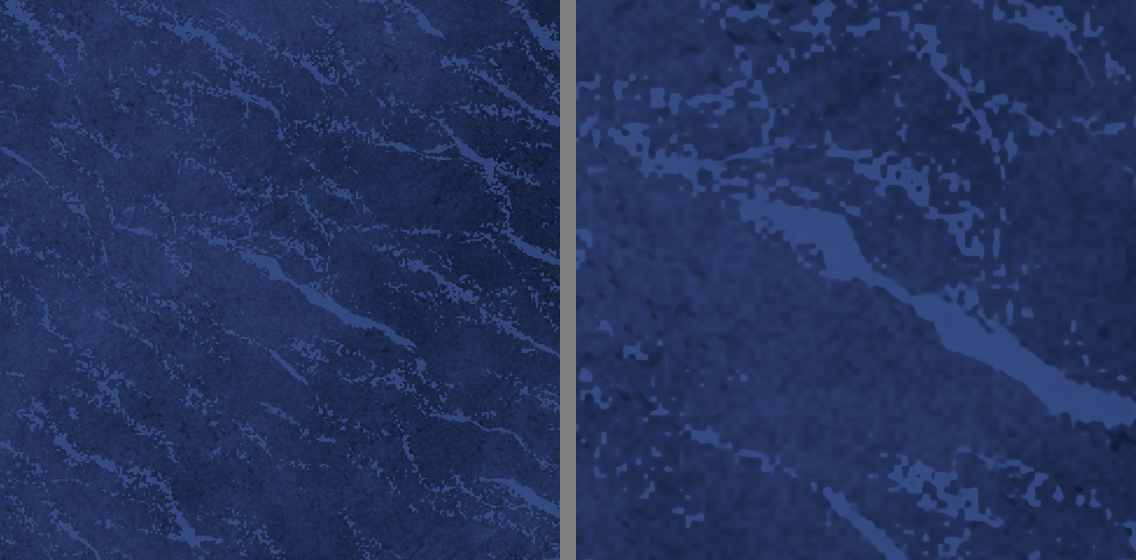
Left, the full canvas; right, a detail of the centre.
Write a three.js fragment shader that draws this texture.

```glsl
// Dark blue marble with ragged, arching diagonal veins and a fine mottled grain.
varying vec2 vUv;

const vec3 DEEP_BLUE = vec3(0.076, 0.126, 0.242);
const vec3 SOFT_BLUE = vec3(0.160, 0.222, 0.408);
const vec3 VEIN_BLUE = vec3(0.205, 0.292, 0.515);
const vec2 VEIN_CELL = vec2(0.30, 0.16);

vec2 hash2(vec2 p) {
  vec3 q = fract(p.xyx * vec3(0.1031, 0.1030, 0.0973));
  q += dot(q, q.yzx + 33.33);
  return fract((q.xx + q.yz) * q.zy);
}

float noise(vec2 p) {
  vec2 cell = floor(p);
  vec2 f = fract(p);
  f = f * f * (3.0 - 2.0 * f);
  float low = mix(hash2(cell).x, hash2(cell + vec2(1.0, 0.0)).x, f.x);
  float high = mix(hash2(cell + vec2(0.0, 1.0)).x, hash2(cell + 1.0).x, f.x);
  return mix(low, high, f.y);
}

float fbm(vec2 p) {
  float sum = 0.0;
  float amplitude = 0.5;
  for (int i = 0; i < 5; i++) {
    sum += amplitude * noise(p);
    p = mat2(1.6, 1.2, -1.2, 1.6) * p + 7.3;
    amplitude *= 0.5;
  }
  return sum / 0.97;
}

// Turns the canvas so that x runs along the falling veins.
vec2 alongVeins(vec2 p, float angle) {
  float c = cos(angle);
  float s = sin(angle);
  return vec2(c * p.x - s * p.y, s * p.x + c * p.y);
}

// Signed depth inside the nearest tapered arc, positive within a vein.
float veinDepth(vec2 q) {
  vec2 home = floor(q / VEIN_CELL);
  float swell = 0.25 + 1.5 * noise(q * 24.0);
  float depth = -1.0;
  for (int j = -1; j <= 1; j++) {
    for (int i = -1; i <= 1; i++) {
      vec2 cell = home + vec2(float(i), float(j));
      vec2 place = hash2(cell + 11.0);
      vec2 shape = hash2(cell + 47.0);
      vec2 kind = hash2(cell + 83.0);
      vec2 d = q - (cell + 0.2 + 0.6 * place) * VEIN_CELL;
      float s = d.x / mix(0.11, 0.25, shape.x);
      float taper = 1.0 - s * s;
      float axis = (kind.x - 0.5) * 0.5 * d.x + shape.y * 0.06 * taper;
      float width = mix(0.004, 0.012, kind.y * kind.y) * taper * swell;
      float present = step(0.25, fract(kind.x * 7.0 + place.y));
      depth = max(depth, mix(-1.0, width - abs(d.y - axis), present));
    }
  }
  return depth;
}

// Frays a vein into crumbs that thin out around it, and opens gaps along it.
float frayedVein(float depth, vec2 p, float grain, float fray) {
  float roughness = mix(0.005, fray, smoothstep(0.25, 0.7, noise(p * 11.0)));
  float gaps = 0.008 * smoothstep(0.5, 0.85, noise(p * 17.0 + 5.0));
  float falloff = depth < 0.0 ? 0.6 * depth : depth;
  float edge = falloff + (grain - 0.5) * roughness - gaps;
  return smoothstep(-0.0016, 0.0016, edge);
}

// Clouds, grain and hatching; 0 is deep blue and 1 is soft blue.
float stoneTone(vec2 p, vec2 q, float grain) {
  float tone = 0.65 + 0.36 * (0.5 - p.x) + 0.10 * (0.5 - abs(p.y - 0.4));
  tone += 1.10 * (fbm(p * 4.0 + 3.0) - 0.5);
  tone += 0.40 * (fbm(p * 26.0 + 31.0) - 0.5);
  tone += 0.62 * (grain - 0.5);
  float hatch = noise(alongVeins(p, -0.6) * vec2(30.0, 140.0)) - 0.5;
  tone += 0.34 * hatch * smoothstep(0.4, 0.75, noise(p * 4.5 + 21.0));
  float pits = smoothstep(0.66, 0.95, noise(q * vec2(120.0, 190.0)));
  tone -= 0.50 * pits * smoothstep(0.5, 0.85, fbm(p * 9.0 + 40.0) + 0.12);
  return clamp(tone, -0.3, 1.2);
}

void main() {
  vec2 p = vUv;
  float grain = 0.7 * noise(p * 240.0) + 0.3 * noise(p * 120.0 + 9.0);
  vec2 q = alongVeins(p, 0.70);

  // Wander of the veins
  vec2 wander = vec2(fbm(p * 8.0 + 15.0), fbm(p * 8.0 + 60.0)) - 0.5;
  vec2 bent = q + 0.085 * wander;
  vec2 flatter = alongVeins(p, 0.32) + 0.085 * wander.yx;

  // Broad veins, a set of flatter arcs, and a finer, more broken set
  float broad = frayedVein(veinDepth(bent), p, grain, 0.032);
  float arcDepth = veinDepth(flatter * 1.3 + 9.0) / 1.3 - 0.003;
  float arcs = frayedVein(arcDepth, p + 5.0, grain, 0.030);
  float fineDepth = veinDepth(bent * 1.7 + 4.0) / 1.7 - 0.003;
  float fine = frayedVein(fineDepth, p + 2.0, grain, 0.030);

  float tone = stoneTone(p, q, grain);
  vec3 stone = mix(DEEP_BLUE, SOFT_BLUE, tone);
  vec3 vein = VEIN_BLUE * (0.95 + 0.07 * tone);
  float cover = max(broad, max(arcs, fine));
  gl_FragColor = vec4(mix(stone, vein, 0.95 * cover), 1.0);
}
```
